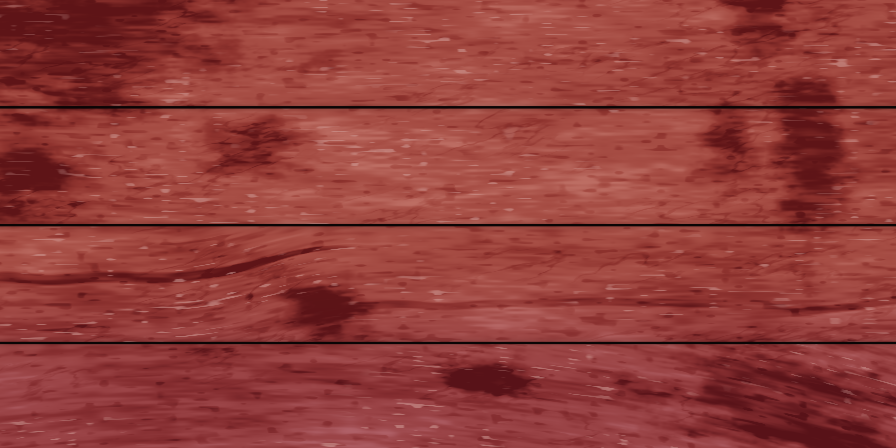
Write a Shadertoy shader that draws this texture.

```glsl
// Four wide horizontal boards of worn, red-stained wood split by thin black seams.
// Stretched noise makes grain, pores and pale flecks; ragged ellipses make the
// dark stains, and tapered curves make the long splits in the third board.

const float SEAM_FIRST = 0.2344;    // height of the lowest seam
const float SEAM_STEP  = 0.2630;    // board height
const float SEAM_HALF  = 0.0027;    // half width of a seam
const float BASE_TONE  = 0.60;
const float BLOTCH_AMOUNT = 0.55;
const float GRAIN_AMOUNT  = 0.50;
const float FIBRE_AMOUNT  = 0.24;
const float STAIN_AMOUNT  = 0.46;
const float FLECK_AMOUNT  = 0.55;

const vec3 DEEP_RED  = vec3(0.37, 0.08, 0.09);
const vec3 MID_RED   = vec3(0.56, 0.20, 0.18);
const vec3 WARM_RED  = vec3(0.65, 0.30, 0.265);
const vec3 PALE_RED  = vec3(0.74, 0.43, 0.39);
const vec3 FLECK     = vec3(0.82, 0.62, 0.60);
const vec3 SEAM      = vec3(0.04, 0.02, 0.02);
const vec3 PLUM_TINT = vec3(0.93, 0.88, 1.04);

// Stains: centre x, centre y, radius x, radius y
const int STAIN_COUNT = 9;
const vec4 STAINS[STAIN_COUNT] = vec4[STAIN_COUNT](
    vec4(0.12, 0.90, 0.48, 0.17), vec4(1.70, 0.95, 0.09, 0.10),
    vec4(1.81, 0.66, 0.08, 0.27), vec4(0.57, 0.67, 0.13, 0.07),
    vec4(0.06, 0.60, 0.20, 0.09), vec4(1.73, 0.09, 0.30, 0.13),
    vec4(1.10, 0.16, 0.12, 0.07), vec4(0.72, 0.30, 0.10, 0.08),
    vec4(1.62, 0.68, 0.07, 0.10));

float hash(vec2 p) {
    vec3 q = fract(vec3(p.xyx) * 0.1031);
    q += dot(q, q.yzx + 33.33);
    return fract((q.x + q.y) * q.z);
}

float noise(vec2 p) {
    vec2 i = floor(p), f = fract(p);
    f = f * f * (3.0 - 2.0 * f);
    return mix(mix(hash(i), hash(i + vec2(1, 0)), f.x),
               mix(hash(i + vec2(0, 1)), hash(i + vec2(1, 1)), f.x), f.y);
}

float fbm(vec2 p) {
    float sum = 0.0, amp = 0.533;
    for (int i = 0; i < 4; i++) {
        sum += amp * noise(p);
        p = p * 2.03 + 17.3;
        amp *= 0.5;
    }
    return sum;
}

// Soft split around height y, fading out at both ends of the x range
float split(vec2 p, float y, float width, vec2 range) {
    float fade = smoothstep(range.x - 0.05, range.x + 0.12, p.x)
               * (1.0 - smoothstep(range.y - 0.12, range.y, p.x));
    return fade * (1.0 - smoothstep(0.45 * width, width, abs(p.y - y)));
}

// Union of ragged ellipses
float stains(vec2 p) {
    float ragged = 1.5 * (fbm(p * vec2(13.0, 26.0)) - 0.5);
    float cover = 0.0;
    for (int i = 0; i < STAIN_COUNT; i++) {
        float d = length((p - STAINS[i].xy) / STAINS[i].zw) + ragged;
        cover = max(cover, 1.0 - smoothstep(0.3, 1.25, d));
    }
    return cover;
}

vec3 woodColor(float tone) {
    vec3 c = mix(DEEP_RED, MID_RED, smoothstep(0.05, 0.45, tone));
    c = mix(c, WARM_RED, smoothstep(0.40, 0.72, tone));
    return mix(c, PALE_RED, smoothstep(0.70, 1.05, tone));
}

void mainImage(out vec4 fragColor, in vec2 fragCoord) {
    vec2 p = fragCoord / iResolution.y;
    float pixel = 1.0 / iResolution.y;
    float boardPos = (p.y - SEAM_FIRST) / SEAM_STEP;
    float board = floor(boardPos);
    float seamOffset = (boardPos - floor(boardPos + 0.5)) * SEAM_STEP;

    // Grain space: own seed per board, bent along the splits and arches
    float rise = 0.07 * smoothstep(0.36, 0.80, p.x);
    float arch = 0.09 * (p.x - 0.55) * (p.x - 0.55);
    vec2 q = p;
    q.y += 0.012 * (noise(p * vec2(3.0, 5.0) + board * 9.0) - 0.5);
    if (board == 0.0) q.y -= rise;
    if (board < 0.0) q.y += arch;
    q += (board + 2.0) * vec2(7.3, 3.1);

    // Tone from broad blotches down to fibres
    float tone = BASE_TONE;
    tone += BLOTCH_AMOUNT * (fbm(q * vec2(2.6, 8.0)) - 0.5);
    tone += GRAIN_AMOUNT * (fbm(q * vec2(5.0, 42.0)) - 0.5);
    tone += FIBRE_AMOUNT * (noise(q * vec2(24.0, 170.0)) - 0.5);
    tone += 0.13 * exp(-4.0 * dot(p - vec2(1.1, 0.57), p - vec2(1.1, 0.57)));
    if (board < 0.0) tone += 0.06 * sin(190.0 * q.y + 3.0 * noise(q * 4.0));

    // Slanted hairline scratches and short dark pores
    vec2 slant = vec2(q.x, q.y - 0.22 * q.x) * vec2(9.0, 34.0);
    float hairline = 1.0 - smoothstep(0.0, 0.07, abs(fbm(slant) - 0.5));
    tone -= 0.16 * hairline * smoothstep(0.45, 0.70, noise(q * vec2(5.0, 11.0)));
    tone -= 0.20 * smoothstep(0.72, 0.92, noise(q * vec2(32.0, 120.0) + 40.0));

    // Stains and splits
    float stain = stains(p);
    tone -= STAIN_AMOUNT * stain;
    float wobble = 0.012 * (noise(p * vec2(9.0, 2.0)) - 0.5);
    float crack = split(p, 0.378 + rise + wobble, mix(0.016, 0.006, rise / 0.07), vec2(-0.2, 0.82));
    crack = max(crack, 0.75 * split(p, 0.305 + 0.013 * p.x + wobble, 0.012, vec2(0.78, 1.66)));
    crack = max(crack, 0.85 * split(p, 0.30 + 0.09 * (p.x - 1.7) + wobble, 0.012, vec2(1.68, 2.2)));
    tone -= 0.45 * crack;
    vec3 color = woodColor(tone);
    color *= mix(vec3(1.0), PLUM_TINT, 1.0 - smoothstep(0.10, 0.46, p.y));

    // Pale worn flecks along the grain
    float worn = smoothstep(0.35, 0.65, noise(q * vec2(4.0, 13.0) + 5.0));
    float fleck = worn * smoothstep(0.80, 0.94, noise(q * vec2(26.0, 200.0) + 80.0));
    color = mix(color, FLECK, FLECK_AMOUNT * fleck * (1.0 - 0.5 * stain));

    // Seams with a soft shadow
    float d = abs(seamOffset);
    color *= 1.0 - 0.22 * exp(-d / 0.005);
    color = mix(color, SEAM, 1.0 - smoothstep(SEAM_HALF - 0.5 * pixel, SEAM_HALF + 0.5 * pixel, d));
    fragColor = vec4(color, 1.0);
}
```
